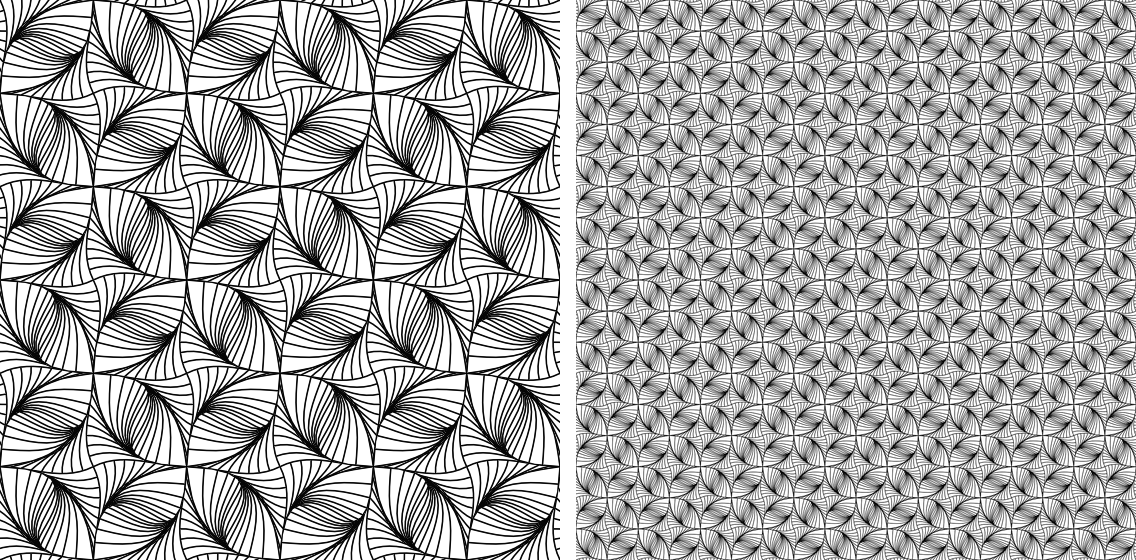
Left, the tile; right, the same tile 3 across and 3 down.
Reproduce this pattern procedurally as a Shadertoy shader.

```glsl
// Seamless op-art weave of swirling line fans: a 6 x 6 checkerboard of one curved
// cell and its quarter turn. Each cell holds two fans, related by a half turn and
// split by an S curve; every line is a cubic Bezier blended between key curves.

const float CELLS = 6.0;          // even, so the checkerboard wraps
const int   TOP_LINES = 9;        // lines ending on the upper cell edge
const int   LENS_LINES = 7;       // lines ending on the S curve
const int   SEGMENTS = 14;        // straight pieces per curve
const float HALF_WIDTH = 0.0085;  // in cell units
const float BULGE = 0.5;          // bend of the cell edges
const float TURN = 0.35;          // how far upper lines turn toward the edge
const float LENS_REACH = 0.28;    // part of the S curve met by lens lines
const float SOFT_PIXELS = 0.6;
const vec3  PAPER = vec3(1.0);
const vec3  INK = vec3(0.02);

// Key curves of a fan rooted at the lower left corner of the unit cell
const mat4x2 SIDE = mat4x2(0.0, 0.0,  0.0, 0.333,  BULGE / 3.0, 0.667,  0.0, 1.0);
const mat4x2 CORNER = mat4x2(0.0, 0.0,  0.02, 0.86,  0.5, 0.93,  1.0, 1.0);
const mat4x2 LENS = mat4x2(0.0, 0.0,  0.03, 1.04,  0.6, 0.46,  0.8, 0.41);
const mat4x2 SPINE = mat4x2(0.0, 0.0,  0.05, 1.5,  0.95, -0.5,  1.0, 1.0);
const mat4x2 UPPER = mat4x2(0.0, 1.0,  0.333, 1.0 + BULGE / 3.0,  0.667, 1.0,  1.0, 1.0);

vec4 bernstein(float w) {
    float v = 1.0 - w;
    return vec4(v * v * v, 3.0 * w * v * v, 3.0 * w * w * v, w * w * w);
}

// Sideways bend of a cell edge, s measured from its swirl corner
float edgeBend(float s) {
    return BULGE * s * (1.0 - s) * (1.0 - s);
}

float segmentDistance(vec2 p, vec2 a, vec2 b) {
    vec2 ab = b - a, ap = p - a;
    float h = clamp(dot(ap, ab) / max(dot(ab, ab), 1e-8), 0.0, 1.0);
    return length(ap - ab * h);
}

float curveDistance(vec2 p, mat4x2 curve) {
    float d = 10.0;
    vec2 a = curve[0];
    for (int i = 1; i <= SEGMENTS; i++) {
        vec2 b = curve * bernstein(float(i) / float(SEGMENTS));
        d = min(d, segmentDistance(p, a, b));
        a = b;
    }
    return d;
}

// Height of the S curve above x, by bisection
float spineHeight(float x) {
    float lo = 0.0, hi = 1.0;
    for (int i = 0; i < 12; i++) {
        float mid = 0.5 * (lo + hi);
        if ((SPINE * bernstein(mid)).x < x) lo = mid; else hi = mid;
    }
    return (SPINE * bernstein(0.5 * (lo + hi))).y;
}

mat4x2 fanCurve(int i) {
    if (i == TOP_LINES + LENS_LINES) return SPINE;
    if (i <= TOP_LINES) {
        float t = float(i) / float(TOP_LINES);
        mat4x2 c = SIDE * (1.0 - t) + CORNER * t;
        c[2].x += TURN * t * (1.0 - t);
        c[3].y += edgeBend(t);
        return c;
    }
    float v = float(i - TOP_LINES) / float(LENS_LINES - 1);
    mat4x2 c = CORNER * (1.0 - v) + LENS * v;
    c[3] = SPINE * bernstein(1.0 - LENS_REACH * v);
    return c;
}

// Maps the canvas into the half cell that lies above the S curve
vec2 foldToFan(vec2 uv) {
    vec2 cell = floor(uv);
    vec2 q = uv - cell - 0.5;
    if (mod(cell.x + cell.y, 2.0) < 0.5) q = vec2(-q.y, q.x);
    if (q.x > 0.0) q = -q;
    // slivers beyond the bent side belong to the turned neighbour
    if (q.x + 0.5 < edgeBend(0.5 - q.y)) q = vec2(-q.y, q.x + 1.0);
    if (q.y + 0.5 < spineHeight(q.x + 0.5)) q = -q;
    return q + 0.5;
}

void mainImage(out vec4 fragColor, in vec2 fragCoord) {
    vec2 p = foldToFan(fragCoord / iResolution.xy * CELLS);
    float d = curveDistance(p, UPPER);
    for (int i = 0; i <= TOP_LINES + LENS_LINES; i++) {
        d = min(d, curveDistance(p, fanCurve(i)));
    }
    float soft = SOFT_PIXELS * CELLS / iResolution.y;
    float ink = 1.0 - smoothstep(HALF_WIDTH - soft, HALF_WIDTH + soft, d);
    fragColor = vec4(mix(PAPER, INK, ink), 1.0);
}
```
